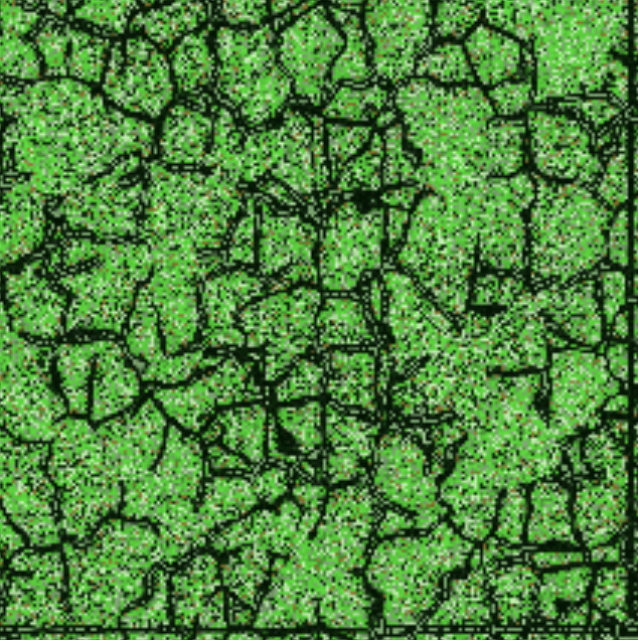
Give the GLSL for this texture, as a WebGL 1 fragment shader.

```glsl
precision highp float;
// Coarse green grain crossed by a broken net of dark, jagged veins.
// Each grain picks a random colour; veins are cell borders of two Voronoi nets,
// sampled once per grain so that they come out stepped, then blended softly.
uniform vec2 u_resolution;

const float GRAINS = 212.0; // grains per canvas height

float hash(vec2 p) {
  return fract(sin(dot(p, vec2(127.1, 311.7))) * 43758.5453);
}

vec2 hash2(vec2 p) {
  return vec2(hash(p), hash(p + 57.3));
}

float noise(vec2 p) {
  vec2 i = floor(p), f = fract(p);
  f = f * f * (3.0 - 2.0 * f);
  return mix(mix(hash(i), hash(i + vec2(1.0, 0.0)), f.x),
             mix(hash(i + vec2(0.0, 1.0)), hash(i + 1.0), f.x), f.y);
}

// Distance to the border between the two nearest sites;
// little jitter leaves the borders mostly upright and level
float cellBorder(vec2 p, float jitter) {
  vec2 home = floor(p);
  vec2 nearest = vec2(9.0), second = vec2(9.0);
  for (int y = -1; y <= 1; y++) {
    for (int x = -1; x <= 1; x++) {
      vec2 site = home + vec2(float(x), float(y));
      vec2 d = site + 0.5 + jitter * (hash2(site) - 0.5) - p;
      if (dot(d, d) < dot(nearest, nearest)) {
        second = nearest;
        nearest = d;
      } else if (dot(d, d) < dot(second, second)) {
        second = d;
      }
    }
  }
  return dot(0.5 * (nearest + second), normalize(second - nearest));
}

// Distance to the closest vein, in grains
float veinDistance(vec2 p, float aspect) {
  vec2 warp = vec2(noise(p * 30.0), noise(p * 30.0 + 31.0)) - 0.5;
  float broad = cellBorder((p + 0.03 * warp) * vec2(8.6, 7.0) + 3.0, 0.95) / 7.8;
  float fine = cellBorder((p + 0.014 * warp) * vec2(12.0, 8.5) + 41.0, 0.6) / 10.2;
  // Gaps where the veins fade out
  broad += 0.03 * smoothstep(0.7, 0.78, noise(p * 11.0 + 7.0));
  fine += 0.03 * smoothstep(0.44, 0.52, noise(p * 10.0 + 19.0));
  // Straight rims along the right and bottom sides
  float rim = min(abs(p.x - aspect + 0.011), abs(p.y - 0.016));
  return min(min(broad, fine), rim) * GRAINS;
}

vec3 speckle(float pick) {
  vec3 c = vec3(0.36, 0.82, 0.24);                      // vivid green
  c = mix(c, vec3(0.29, 0.57, 0.21), step(0.43, pick)); // leaf green
  c = mix(c, vec3(0.50, 0.64, 0.46), step(0.54, pick)); // grey green
  c = mix(c, vec3(0.74, 0.91, 0.67), step(0.65, pick)); // pale green
  c = mix(c, vec3(0.55, 0.46, 0.19), step(0.79, pick)); // brown
  return mix(c, vec3(0.06, 0.18, 0.05), step(0.83, pick)); // near black
}

vec3 grainColour(vec2 cell, float aspect) {
  vec2 p = (cell + 0.5) / GRAINS;
  float vein = veinDistance(p, aspect);
  // Grains clump together; dark ones gather beside the veins and in patches
  float pick = mix(hash(cell), noise(cell * 0.4 + 5.0), 0.18)
             + 0.14 * exp(-vein * 0.22) + 0.22 * (noise(p * 15.0) - 0.5);
  vec3 colour = speckle(pick) * (0.92 + 0.16 * hash(cell + 91.0));
  // Thin veins that split in places into two strands around a pale core
  float split = smoothstep(0.45, 0.6, noise(p * 15.0 + 63.0));
  float width = mix(0.85, 1.4, split);
  float flank = 1.0 - smoothstep(width - 0.2, width + 0.3, vein);
  float core = split * (1.0 - smoothstep(0.3, 0.5, vein)) * step(0.4, hash(cell + 13.0));
  vec3 ink = mix(vec3(0.01, 0.07, 0.01), vec3(0.50, 0.66, 0.46), core);
  // Shade falls softly around the veins
  colour *= 1.0 - 0.16 * exp(-vein * 0.3);
  return mix(colour, ink, flank * (0.85 + 0.15 * hash(cell + 29.0)));
}

void main() {
  float aspect = u_resolution.x / u_resolution.y;
  vec2 p = gl_FragCoord.xy / u_resolution.y * GRAINS - 0.5;
  vec2 cell = floor(p);
  vec2 f = p - cell;
  vec3 low = mix(grainColour(cell, aspect),
                 grainColour(cell + vec2(1.0, 0.0), aspect), f.x);
  vec3 high = mix(grainColour(cell + vec2(0.0, 1.0), aspect),
                  grainColour(cell + 1.0, aspect), f.x);
  gl_FragColor = vec4(mix(low, high, f.y), 1.0);
}
```
